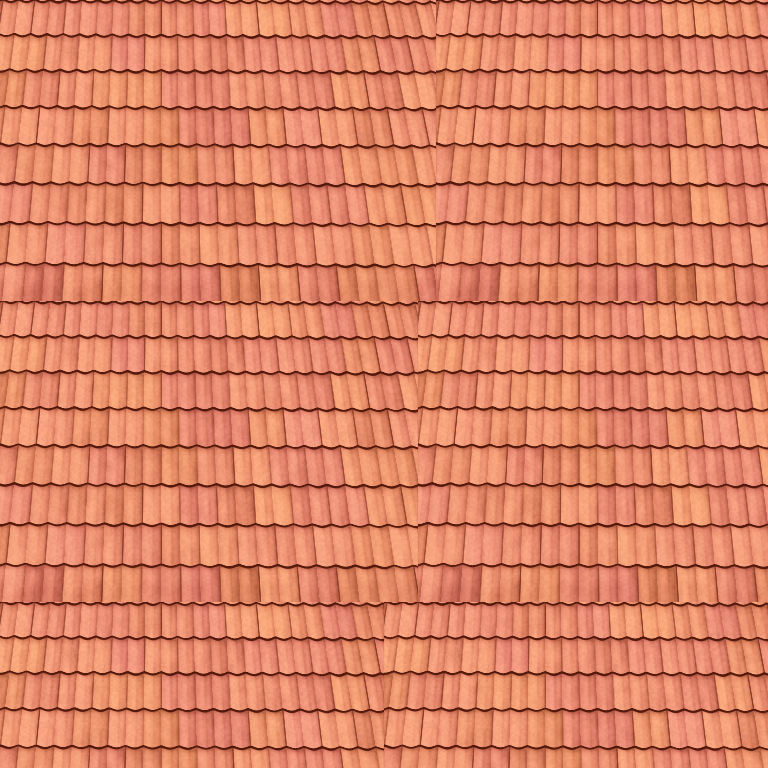
Give the GLSL for this texture, as a three.js fragment shader.

```glsl
// Clay roof tiles: a panel of eight courses repeats down and across the canvas.
// Each panel has perspective (courses and rolls widen downward) and its own cut seam.
// Rolls are shaded by a periodic profile; hashes tint single tiles, rolls and grain.

varying vec2 vUv;

const float PANEL_HEIGHT = 0.392;   // eight courses, the last one cut short
const float COURSE_HEIGHT = 0.04396; // height of the top course
const float COURSE_GROWTH = 0.00071; // quadratic widening of the courses
const float ROLL_WIDTH = 0.0206;    // two rolls make one tile
const float VANISH_X = 0.21;        // column that stands upright in a panel
const float PANEL_TILT = 0.005;
const float SCALLOP = 0.0030;       // depth of the wavy tile ends
const float LINE_WIDTH = 0.0022;    // dark gap below a tile end
const float SHADOW_LENGTH = 0.0035;
const float JOINT_WIDTH = 0.0009;
const float GRAIN_SCALE = 380.0;
const float TAU = 6.2831853;

const vec3 GAP = vec3(0.33, 0.10, 0.05);
const vec3 JOINT = vec3(0.52, 0.22, 0.14);
const vec3 DEEP = vec3(0.72, 0.37, 0.27);
const vec3 CLAY = vec3(0.84, 0.47, 0.36);
const vec3 BASE = vec3(0.92, 0.56, 0.44);
const vec3 LIGHT = vec3(0.97, 0.64, 0.50);

float hash(vec2 p) {
  return fract(sin(dot(p, vec2(127.1, 311.7))) * 43758.5453);
}

float noise(vec2 p) {
  vec2 i = floor(p);
  vec2 f = fract(p);
  f = f * f * (3.0 - 2.0 * f);
  return mix(mix(hash(i), hash(i + vec2(1.0, 0.0)), f.x),
             mix(hash(i + vec2(0.0, 1.0)), hash(i + 1.0), f.x), f.y);
}

// Depth of the top edge of course k inside a panel
float courseEdge(float k) {
  return k * (COURSE_HEIGHT + COURSE_GROWTH * k);
}

// Size of one course relative to the top one
float courseScale(float depth) {
  return sqrt(1.0 + 4.0 * COURSE_GROWTH * depth / (COURSE_HEIGHT * COURSE_HEIGHT));
}

vec3 clayRamp(float v) {
  vec3 c = mix(DEEP, CLAY, clamp(v * 3.0, 0.0, 1.0));
  c = mix(c, BASE, clamp(v * 3.0 - 1.0, 0.0, 1.0));
  return mix(c, LIGHT, clamp(v * 3.0 - 2.0, 0.0, 1.0));
}

void main() {
  // Panel and its seam, which steps to the left from panel to panel
  float down = 1.0 - vUv.y;
  float panel = floor(down / PANEL_HEIGHT);
  float seam = 0.568 - panel * (0.014 + 0.010 * panel);
  float x = vUv.x - seam * step(seam, vUv.x);
  float depth = down - panel * PANEL_HEIGHT;

  // Roll coordinate in perspective, then the scalloped course edges
  float scale = courseScale(depth);
  float u = (x - VANISH_X) / (scale * ROLL_WIDTH);
  float p = fract(u);
  float bulge = pow(0.5 - 0.5 * cos(TAU * p), 0.7);
  float y = depth - PANEL_TILT * x - SCALLOP * (bulge - 0.5);
  float k = floor((courseScale(y) - 1.0) * COURSE_HEIGHT / (2.0 * COURSE_GROWTH));
  float below = y - courseEdge(k);
  float above = courseEdge(k + 1.0) - y;

  // Tiles are staggered by one roll in every other course
  float tileU = 0.5 * (u + mod(k, 2.0));
  vec2 tile = vec2(floor(tileU), k);
  float tileTone = hash(tile + 3.7);
  float rollTone = hash(vec2(floor(u), k) + 19.3);

  // Roll shading: lit ridge, flatter pan, soft crease at each boundary
  float ridge = cos(TAU * (p - 0.32));
  float crease = smoothstep(0.78, 0.98, p) * (1.0 - smoothstep(0.98, 1.0, p));
  float step2 = exp(-pow((p - 0.58) / 0.06, 2.0));
  float tone = 0.78 + 0.17 * ridge - 0.42 * crease - 0.15 * step2;
  tone += 0.34 * (tileTone - 0.5) + 0.22 * (rollTone - 0.5);

  // Weathering streaks, cast shadow and the darker foot of each panel
  tone += 0.22 * (noise(vec2(u * 5.0, y * 45.0 + k * 7.0)) - 0.5);
  tone += 0.16 * (noise(vec2(x, depth) * 70.0) - 0.5);
  tone -= 0.75 * exp(-max(below - LINE_WIDTH, 0.0) / SHADOW_LENGTH);
  tone -= 0.22 * smoothstep(0.335, 0.385, depth);
  tone -= 0.20 * (1.0 - smoothstep(0.0, 0.0015, abs(vUv.x - seam)));
  vec3 color = clayRamp(tone);

  // Pink to orange tint per tile, and fine grain
  color += (hash(tile + 41.0) - 0.5) * vec3(0.02, 0.05, -0.03);
  color += 0.05 * (noise(vec2(x, depth) * GRAIN_SCALE) - 0.5);

  // Thin joints between tiles, some tighter than others
  float q = fract(tileU);
  float jointDistance = min(q, 1.0 - q) * 2.0 * ROLL_WIDTH * scale;
  float joint = 1.0 - smoothstep(0.3 * JOINT_WIDTH, 1.6 * JOINT_WIDTH, jointDistance);
  float tightness = hash(vec2(floor(tileU + 0.5), k) + 7.1);
  color = mix(color, JOINT, joint * mix(0.25, 0.95, tightness));

  // Dark gap under the scalloped tile ends
  float width = LINE_WIDTH * (0.8 + 0.5 * noise(vec2(u * 1.5, k * 5.0)));
  float gap = 1.0 - smoothstep(width - 0.0008, width + 0.0010, below);
  gap = max(gap, 0.8 * (1.0 - smoothstep(0.0, 0.0010, above)));
  color = mix(color, GAP, gap);

  gl_FragColor = vec4(color, 1.0);
}
```
